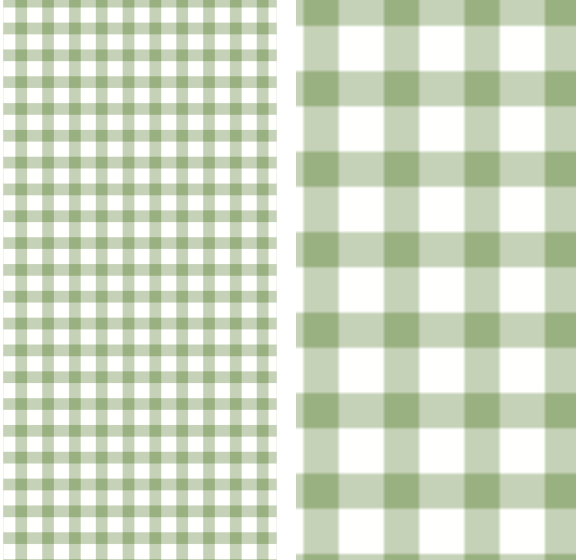
Left, the full canvas; right, a detail of the centre.
Reproduce this pattern procedurally as a Shadertoy shader.

```glsl
// Green gingham cloth between narrow pale side margins.
// Two sets of evenly repeated translucent bands cross; each band tints
// the cloth once, so crossings turn darker. Lengths are in canvas widths.

#define PERIOD 0.0958          // spacing of the bands, both ways
#define BAND_WIDTH 0.0418      // width of one band
#define FIRST_BAND vec2(0.0758, 0.0781) // centre of first column and row
#define MARGIN 0.0120          // pale strip at each side
#define HEM_WIDTH 0.0026       // faint line where the cloth ends
#define HEM_SHADE 0.07         // darkness of that line
#define SOFTNESS 0.0039        // least blur of an edge
#define CLOTH vec3(1.00, 1.00, 0.995)
#define SINGLE vec3(0.772, 0.822, 0.720)
#define CROSSING vec3(0.600, 0.690, 0.500)

// Smooth coverage of a region whose signed distance is negative inside.
float coverage(float signedDistance, float blur) {
    return clamp(0.5 - signedDistance / blur, 0.0, 1.0);
}

// Signed distance to the nearest band along one axis.
float bandDistance(float position, float firstCentre) {
    float cell = fract((position - firstCentre) / PERIOD + 0.5) - 0.5;
    return abs(cell) * PERIOD - 0.5 * BAND_WIDTH;
}

void mainImage(out vec4 fragColor, in vec2 fragCoord) {
    vec2 position = fragCoord / iResolution.x;
    float blur = max(1.0 / iResolution.x, SOFTNESS);

    // Crossing bands
    float column = coverage(bandDistance(position.x, FIRST_BAND.x), blur);
    float row = coverage(bandDistance(position.y, FIRST_BAND.y), blur);

    // Blend by the number of overlapping bands
    vec3 woven = mix(mix(CLOTH, SINGLE, column),
                     mix(SINGLE, CROSSING, column), row);

    // Side margins and the faint hem line
    float sideDistance = abs(position.x - 0.5) - (0.5 - MARGIN);
    vec3 color = mix(CLOTH, woven, coverage(sideDistance, blur));
    float hem = coverage(abs(sideDistance) - 0.5 * HEM_WIDTH, blur);
    color *= 1.0 - HEM_SHADE * hem;

    fragColor = vec4(color, 1.0);
}
```
